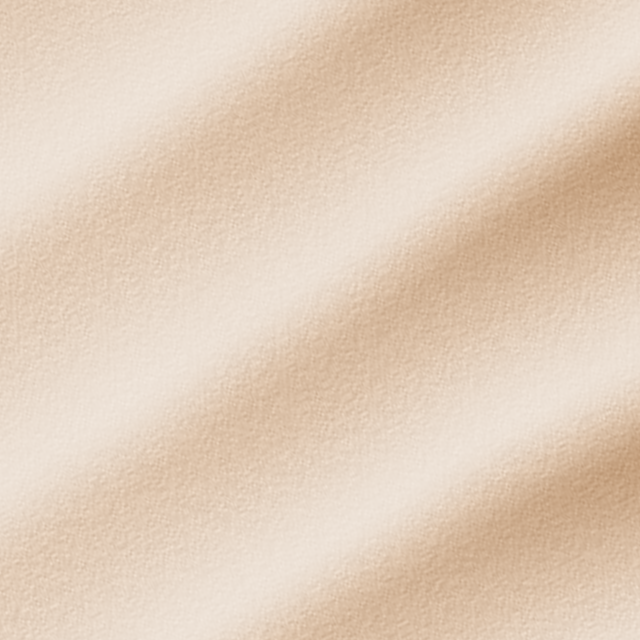
Give the GLSL for this texture, as a three.js fragment shader.

```glsl
varying vec2 vUv;

float hash(vec2 p) {
  return fract(sin(dot(p, vec2(127.1, 311.7))) * 43758.5453);
}

float noise(vec2 p) {
  vec2 cell = floor(p);
  vec2 f = fract(p);
  f = f * f * (3.0 - 2.0 * f);
  float low = mix(hash(cell), hash(cell + vec2(1.0, 0.0)), f.x);
  float high = mix(hash(cell + vec2(0.0, 1.0)), hash(cell + vec2(1.0, 1.0)), f.x);
  return mix(low, high, f.y);
}

// Shade depth across the diagonal folds: 0 on a crest, 1 in a deep trough
float foldShade(vec2 uv) {
  float spacing = 0.46 - 0.1 * uv.x + 0.13 * uv.x * uv.x;
  float sway = 0.018 * (noise(uv * vec2(4.0, 3.0) + 7.0) - 0.5);
  float phase = fract((0.25 - uv.y + 0.69 * uv.x + sway) / spacing);
  float rise = mix(smoothstep(0.34, 1.0, phase), clamp((phase - 0.34) / 0.66, 0.0, 1.0), 0.4);
  float profile = smoothstep(0.01, 0.36, phase) * (1.0 - rise);
  float depth = 0.36 + 0.3 * uv.x + 0.22 * uv.x * uv.x;
  return 0.03 + profile * depth + 0.04 * (noise(uv * 5.0 + 3.0) - 0.5);
}

// Crepe surface height: fine slanted grains broken by a twill
float weave(vec2 uv) {
  vec2 warped = uv + 0.005 * vec2(noise(uv * 70.0), noise(uv * 70.0 + 19.0));
  float twill = sin(dot(warped, vec2(760.0, 620.0)));
  vec2 slanted = vec2(uv.x + 0.6 * uv.y, uv.y - 0.5 * uv.x);
  return noise(slanted * vec2(225.0, 190.0)) + 0.12 * twill;
}

void main() {
  float shade = clamp(foldShade(vUv), 0.0, 1.0);

  // Cream crest, peach slope, tan trough
  vec3 cloth = mix(vec3(0.932, 0.890, 0.848), vec3(0.872, 0.775, 0.682), clamp(shade / 0.46, 0.0, 1.0));
  cloth = mix(cloth, vec3(0.755, 0.605, 0.465), smoothstep(0.38, 1.05, shade));

  // Grain lit from the upper left, softer on the bright crests
  float relief = weave(vUv) - weave(vUv + vec2(-0.0028, 0.0032));
  float fibre = noise(vUv * vec2(250.0, 110.0)) + noise(vUv * vec2(110.0, 250.0) + 31.0) - 1.0;
  float strength = mix(0.35, 1.0, smoothstep(0.02, 0.35, shade));
  cloth += strength * (0.064 * relief + 0.022 * fibre) * vec3(0.85, 1.0, 1.1);

  gl_FragColor = vec4(cloth, 1.0);
}
```
